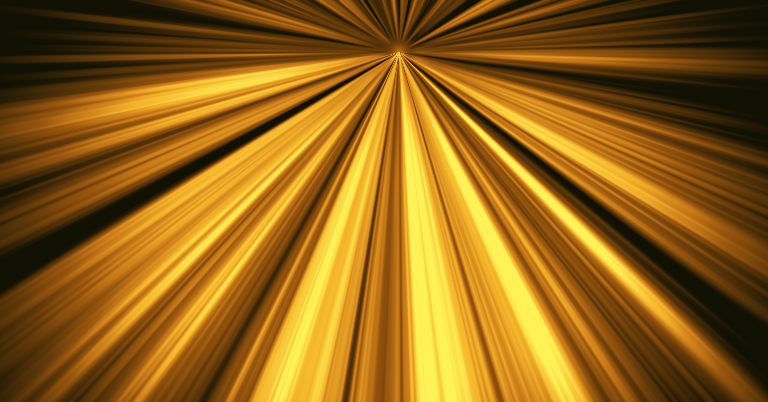
Write a Shadertoy shader that draws this background.

```glsl
// Golden light rays fanning out and down from a point near the top, on a dark ground.

const float TAU = 6.2831853;
const vec2 SOURCE = vec2(0.0375, 0.37);

// Angle from straight down, half width, strength
const vec3 BEAMS[10] = vec3[10](
    vec3(-1.306, 0.035, 0.24), vec3(-1.172, 0.045, 0.22),
    vec3(-0.800, 0.100, 0.20), vec3(-0.660, 0.050, 0.16),
    vec3(-0.452, 0.012, 0.30), vec3(-0.280, 0.080, 0.27),
    vec3(0.110, 0.100, 0.25), vec3(0.390, 0.080, 0.30),
    vec3(0.785, 0.018, 0.36), vec3(1.060, 0.070, 0.18));
const vec3 SHADOWS[11] = vec3[11](
    vec3(-1.240, 0.025, 0.18), vec3(-1.040, 0.035, 0.48),
    vec3(-0.525, 0.040, 0.42), vec3(-0.415, 0.018, 0.32),
    vec3(-0.154, 0.020, 0.28), vec3(-0.065, 0.032, 0.36),
    vec3(0.282, 0.012, 0.36), vec3(0.535, 0.032, 0.45),
    vec3(0.665, 0.045, 0.34), vec3(0.880, 0.055, 0.45),
    vec3(1.420, 0.050, 0.18));

float hash(float n) {
    n = fract(n * 0.1031);
    n *= n + 33.33;
    n *= n + n;
    return fract(n);
}

// Value noise that wraps after a whole number of cells
float ringNoise(float turn, float cells, float seed) {
    float x = turn * cells;
    float cell = floor(x);
    float f = fract(x);
    float left = hash(mod(cell, cells) + seed);
    float right = hash(mod(cell + 1.0, cells) + seed);
    return mix(left, right, f * f * (3.0 - 2.0 * f));
}

// Layered streaks around zero; layers finer than a pixel fade away
float streaks(float turn, float pixelTurn) {
    float sum = 0.0;
    float cells = 64.0;
    float weight = 0.42;
    for (int i = 0; i < 5; i++) {
        float visible = 1.0 - smoothstep(0.35, 1.0, cells * pixelTurn);
        float n = ringNoise(turn, cells, 17.0 + 131.0 * float(i));
        sum += weight * visible * (n - 0.5);
        cells = floor(cells * 1.9);
        weight *= 0.82;
    }
    return sum;
}

float band(float angle, vec3 shape) {
    float d = (angle - shape.x) / shape.y;
    return shape.z * exp(-d * d);
}

float broadBands(float angle) {
    float sum = 0.0;
    for (int i = 0; i < BEAMS.length(); i++) sum += band(angle, BEAMS[i]);
    for (int i = 0; i < SHADOWS.length(); i++) sum -= band(angle, SHADOWS[i]);
    return sum;
}

// Dark olive through amber to pale yellow
vec3 goldRamp(float light) {
    vec3 col = mix(vec3(0.065, 0.065, 0.012), vec3(0.34, 0.20, 0.03), smoothstep(0.0, 0.25, light));
    col = mix(col, vec3(0.57, 0.32, 0.05), smoothstep(0.20, 0.42, light));
    col = mix(col, vec3(0.80, 0.49, 0.10), smoothstep(0.38, 0.58, light));
    col = mix(col, vec3(0.96, 0.71, 0.17), smoothstep(0.54, 0.76, light));
    return mix(col, vec3(1.0, 0.95, 0.35), smoothstep(0.72, 1.0, light));
}

void mainImage(out vec4 fragColor, in vec2 fragCoord) {
    vec2 p = (fragCoord - 0.5 * iResolution.xy) / iResolution.y;
    vec2 ray = p - SOURCE;
    float radius = max(length(ray), 0.0005);
    float angle = atan(ray.x, -ray.y);
    float turn = angle / TAU + 0.5;
    float pixelTurn = 1.0 / (TAU * radius * iResolution.y);

    // Light is strongest in the downward fan
    float downward = 1.0 - smoothstep(0.5, 1.85, abs(angle));
    float light = mix(0.34, 0.70, downward);
    light += broadBands(angle);
    light += mix(1.25, 0.85, downward) * streaks(turn, pixelTurn);

    // Dim the source and the outer edges
    light *= mix(0.75, 1.0, smoothstep(0.0, 0.35, radius));
    float fade = 1.0 - 0.75 * smoothstep(0.40, 1.2, length(p - vec2(0.0, -0.05)));
    light = light * fade - 0.14 * (1.0 - fade);

    // Small warm core
    light += 0.25 * exp(-radius * radius / 0.0003);
    fragColor = vec4(goldRamp(clamp(light, 0.0, 1.0)), 1.0);
}
```
